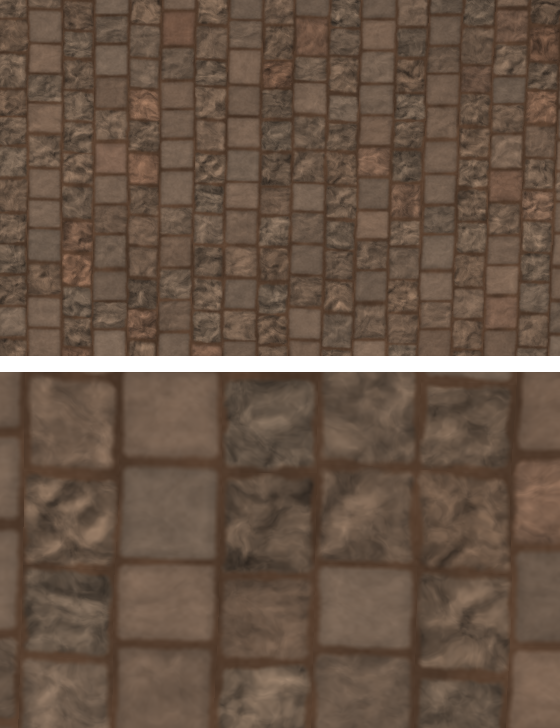
Top, the full canvas; bottom, a detail of the centre.
Reproduce this texture procedurally as a Shadertoy shader.

```glsl
const float COLUMNS = 17.0;
const float ROWS = 11.15;
const vec3 JOINT = vec3(0.285, 0.205, 0.150);
const vec3 ROUGH_STONE = vec3(0.395, 0.325, 0.267);
const vec3 SMOOTH_STONE = vec3(0.440, 0.363, 0.303);

float hash(vec2 p) {
    vec3 q = fract(p.xyx * vec3(0.1031, 0.1030, 0.0973));
    q += dot(q, q.yzx + 33.33);
    return fract((q.x + q.y) * q.z);
}

float noise(vec2 p) {
    vec2 i = floor(p), f = fract(p);
    f = f * f * (3.0 - 2.0 * f);
    return mix(mix(hash(i), hash(i + vec2(1, 0)), f.x),
               mix(hash(i + vec2(0, 1)), hash(i + vec2(1, 1)), f.x), f.y);
}

float fbm(vec2 p) {
    float sum = 0.0, amp = 0.5;
    for (int i = 0; i < 4; i++) {
        sum += amp * noise(p);
        p = mat2(1.6, 1.2, -1.2, 1.6) * p + 7.3;
        amp *= 0.5;
    }
    return sum / 0.9375;
}

float roundedBox(vec2 p, vec2 halfSize, float radius) {
    vec2 q = abs(p) - halfSize + radius;
    return length(max(q, 0.0)) + min(max(q.x, q.y), 0.0) - radius;
}

// Columns lean with height; even ones are wider than odd ones
float columnCoord(vec2 uv) {
    float c = uv.x * COLUMNS - 0.86 - 0.45 * uv.x * (uv.y - 0.5);
    c += 0.05 * (noise(uv * vec2(17.0, 9.0)) - 0.5);
    return c + 0.022 * cos(3.14159 * c);
}

// Each column slides by its own offset and has uneven courses
float rowCoord(float y, float column) {
    float slide = 0.5 * mod(column, 2.0) + 0.5 * hash(vec2(column + 40.0, 3.0));
    float r = y * ROWS + slide;
    return r + 0.26 * (noise(vec2(r * 0.8, column * 7.0 + 90.0)) - 0.5);
}

// Light and dark relief of a split face, lit from above
float splitRelief(vec2 p) {
    vec2 warp = vec2(fbm(p * 2.1), fbm(p * 2.1 + 19.0)) * 1.6;
    vec2 q = p * vec2(3.4, 4.2) + warp;
    return (fbm(q) - 0.5) + 1.1 * (fbm(q) - fbm(q + vec2(-0.25, 0.4)));
}

vec3 stoneColor(vec2 id, vec2 p, float roughness) {
    vec3 color = mix(SMOOTH_STONE, ROUGH_STONE, roughness);
    float tone = hash(id + 51.0) - 0.5;
    float tint = hash(id + 83.0) - 0.5;
    color *= 1.0 + 0.16 * tone;
    color += vec3(0.018, -0.003, -0.012) * tint;
    // Occasional reddish stones
    color += vec3(0.025, -0.006, -0.014) * step(0.9, hash(id + 17.0));
    float relief = splitRelief(p + id * 3.7);
    return color * (1.0 + mix(0.13, 0.62, roughness) * relief);
}

void mainImage(out vec4 fragColor, in vec2 fragCoord) {
    vec2 uv = fragCoord / iResolution.xy;
    float c = columnCoord(uv);
    float column = floor(c);
    float r = rowCoord(uv.y, column);
    r += 0.08 * (fract(c) - 0.5) * (hash(vec2(column, 61.0)) - 0.2);
    vec2 id = vec2(column, floor(r)) + 30.0;
    vec2 local = fract(vec2(c, r)) - 0.5;
    vec2 grain = vec2(c, r);

    // Odd columns are mostly split stone, even ones mostly dressed
    float odd = mod(column, 2.0);
    float roughness = smoothstep(0.25, 0.8, hash(id + 5.0) * 0.75 + 0.5 * odd - 0.05);

    // Stone outline with worn edges
    float wear = (fbm(grain * 4.0) - 0.5) * mix(0.04, 0.11, roughness);
    vec2 halfSize = vec2(0.463) - 0.022 * vec2(hash(id + 9.0), hash(id + 27.0));
    float edge = roundedBox(local, halfSize, 0.07) + wear;
    float soft = 0.035 + 0.5 * COLUMNS / iResolution.x;
    float joint = smoothstep(-soft, soft, edge);

    vec3 color = stoneColor(id, grain, roughness);
    color *= 1.0 - 0.10 * smoothstep(-0.16, 0.0, edge);
    vec3 mortar = JOINT * (0.9 + 0.35 * noise(grain * 2.5));
    color = mix(color, mortar, joint * 0.92);

    // Broad stains, a darker top and fine grain
    color *= 0.95 + 0.12 * fbm(uv * vec2(4.7, 3.0) + 2.0);
    color *= 1.02 - 0.06 * smoothstep(0.5, 1.0, uv.y);
    color += 0.022 * (noise(grain * 19.0) - 0.5);
    fragColor = vec4(clamp(color, 0.0, 1.0), 1.0);
}
```
